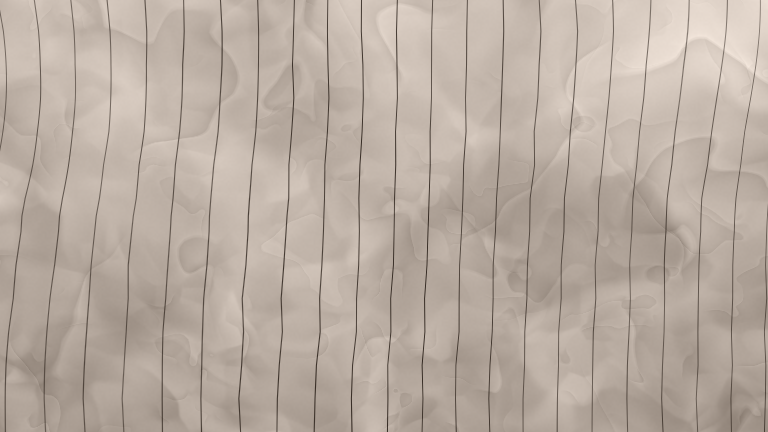
A Shadertoy shader for this texture:

```glsl
// Crumpled ruled paper: wavering dark vertical lines over creased, warm grey facets.

// Lengths are in canvas widths.
const float LINE_SPACING  = 0.0471;
const float LINE_START    = -0.0026;
const float LINE_WIDTH    = 0.0014;
const float LINE_KINK     = 0.0042;
const float LEAN_CENTER   = 0.015;
const float LEAN_EDGE     = 0.022;
const float BULGE         = 0.009;
const vec3  INK           = vec3(0.23, 0.19, 0.16);
const vec3  PAPER         = vec3(0.748, 0.698, 0.656);
const int   FOLD_LAYERS   = 4;
const float FOLD_SCALE    = 5.5;
const float FOLD_DEPTH    = 0.10;
const float WRINKLE_DEPTH = 0.075;
const float SOFTEST       = 8.0;
const float SHARPEST      = 32.0;
const float GRAIN         = 0.010;

vec2 hash2(vec2 p) {
    vec3 q = fract(p.xyx * vec3(0.1031, 0.1030, 0.0973));
    q += dot(q, q.yzx + 33.33);
    return fract((q.xx + q.yz) * q.zy);
}

float blendedNoise(vec2 i, vec2 f) {
    float low  = mix(hash2(i).x, hash2(i + vec2(1, 0)).x, f.x);
    float high = mix(hash2(i + vec2(0, 1)).x, hash2(i + vec2(1, 1)).x, f.x);
    return mix(low, high, f.y) - 0.5;
}

// Linear blending keeps bends angular; the smooth kind is for broad changes.
float kinkedNoise(vec2 p) { return blendedNoise(floor(p), fract(p)); }
float smoothNoise(vec2 p) { return blendedNoise(floor(p), smoothstep(0.0, 1.0, fract(p))); }

// Bump of height 1 centred at c.
float bump(float x, float c, float width) {
    float t = (x - c) / width;
    return exp(-t * t);
}

// Light on one tilted, slightly curved facet; r is the offset from its centre.
float facetLight(vec2 id, vec2 r) {
    vec2 bend = hash2(id + 71.0) - 0.5;
    return 0.8 * (hash2(id + 37.0).x - 0.5) + 1.3 * dot(bend, r);
}

// Cellular facets that melt together in some places and meet sharply in others.
float facets(vec2 p) {
    float sharp = smoothstep(-0.15, 0.4, smoothNoise(p * 0.8 + 5.0));
    float falloff = mix(SOFTEST, SHARPEST, sharp);
    float sum = 0.0, total = 0.0;
    for (int y = -1; y <= 1; y++)
    for (int x = -1; x <= 1; x++) {
        vec2 id = floor(p) + vec2(x, y);
        vec2 r = p - id - hash2(id);
        float w = exp(-falloff * length(r));
        sum += w * facetLight(id, r);
        total += w;
    }
    return sum / total;
}

// Sparse winding creases: a narrow lit lip beside a wider shadow.
float wrinkles(vec2 p) {
    float n = smoothNoise(p) + 0.4 * smoothNoise(p * 2.3 + 9.0);
    float lip = n > 0.0 ? 0.8 * exp(-n / 0.05) : -exp(n / 0.11);
    float patchy = smoothstep(0.02, 0.3, smoothNoise(p * 0.9 + 30.0));
    return lip * smoothstep(0.0, 0.02, abs(n)) * patchy;
}

// Sum of turned layers, with finer folds growing towards the bottom.
float crumple(vec2 p, float height) {
    vec2 q = p + 0.05 * vec2(smoothNoise(p * 9.0), smoothNoise(p * 9.0 + 40.0));
    q += 0.02 * vec2(kinkedNoise(p * 25.0 + 15.0), kinkedNoise(p * 25.0 + 60.0));
    float sum = 0.0, scale = FOLD_SCALE, weight = 1.0;
    for (int i = 0; i < FOLD_LAYERS; i++) {
        float angle = 0.5 + 1.9 * float(i);
        float c = cos(angle), s = sin(angle);
        vec2 turned = mat2(c, s, -s, c) * q * vec2(0.85, 1.15) * scale + 19.0 * float(i + 1);
        float wear = i < 2 ? 1.0 : mix(1.2, 0.65, height);
        sum += weight * wear * (FOLD_DEPTH * facets(turned) + WRINKLE_DEPTH * wrinkles(turned));
        scale *= 1.7;
        weight *= 0.8;
    }
    return sum;
}

// Sideways drift of the ruling, following the sheet as it buckles.
float ruleOffset(vec2 p, float height) {
    float down = 1.0 - height;
    float edge = pow(2.0 * p.x - 1.0, 2.0);
    float lean = smoothstep(mix(0.1, 0.0, p.x), mix(0.95, 0.55, p.x), down);
    lean = mix(lean, down, bump(p.x, 0.47, 0.2));
    float swell = 0.012 * pow(1.0 - p.x, 4.0) * sin(3.14159 * min(down * 2.0, 1.0));
    swell += BULGE * bump(p.x, mix(0.33, 0.42, min(down * 2.0, 1.0)), 0.14) * (1.0 - 0.5 * down * down);
    swell += BULGE * bump(p.x, 0.94, 0.06) * height * height;
    swell -= 0.7 * BULGE * bump(p.x, 0.74, 0.14) * smoothstep(0.4, 1.0, down);
    float kink = kinkedNoise(p * vec2(13.0, 23.0) + 7.0);
    return swell - lean * (LEAN_CENTER + LEAN_EDGE * edge) + LINE_KINK * kink;
}

void mainImage(out vec4 fragColor, in vec2 fragCoord) {
    vec2 p = fragCoord / iResolution.x;
    float height = fragCoord.y / iResolution.y;
    float pixel = 1.0 / iResolution.x;
    float edge = pow(2.0 * p.x - 1.0, 2.0);

    // Paper: broad light, then folds and grain.
    float light = 0.085 * (height - 0.5) - 0.10 * edge * edge * (1.0 - height);
    light += 0.09 * bump(p.x, 1.0, 0.14) * bump(height, 1.0, 0.22);
    light += crumple(p, height) + GRAIN * kinkedNoise(p * 420.0);
    vec3 color = PAPER + light;

    // Ruling: crisp in the middle, paler and patchy towards the sides.
    float rule = (p.x - LINE_START - ruleOffset(p, height)) / LINE_SPACING;
    float dist = abs(rule - round(rule)) * LINE_SPACING;
    float cover = clamp((0.5 * LINE_WIDTH - dist) / pixel + 0.5, 0.0, 1.0);
    float strength = 0.66 + 0.29 * bump(p.x, 0.45, 0.2);
    strength += 0.2 * kinkedNoise(vec2(round(rule), p.y * 14.0));
    color = mix(color, INK + 0.4 * light, cover * clamp(strength, 0.0, 1.0));

    fragColor = vec4(clamp(color, 0.0, 1.0), 1.0);
}
```
